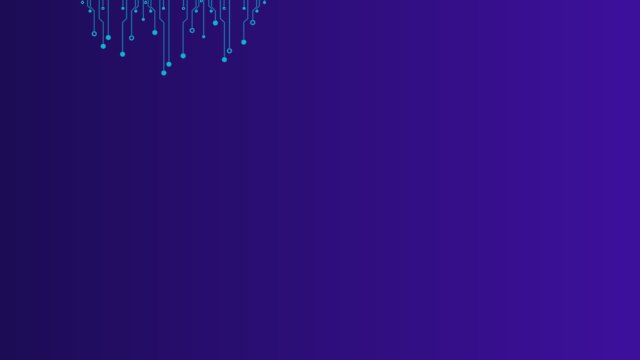
Give the GLSL for this background, as a WebGL 2 fragment shader.

```glsl
#version 300 es
precision highp float;

uniform vec2 u_resolution;
out vec4 outColor;

#define SPAN 768.0          // design units across the canvas
#define FIRST_CENTER 135.5  // axis of the leftmost circuit group
#define PERIOD 72.7         // distance between group axes
#define LINE_HALF 0.6
#define LINE_ALPHA 0.66
#define BIG_NODE 3.0
#define SMALL_NODE 1.8
#define RING_HALF 0.7
#define SOFTNESS 1.4        // edge width in output samples
#define LEFT_COLOR vec3(0.108, 0.047, 0.330)
#define RIGHT_COLOR vec3(0.240, 0.063, 0.612)
#define TRACE_COLOR vec3(0.06, 0.70, 0.82)

float segmentDistance(vec2 p, vec2 a, vec2 b) {
    vec2 ab = b - a;
    float t = clamp(dot(p - a, ab) / max(dot(ab, ab), 1e-4), 0.0, 1.0);
    return length(p - a - ab * t);
}

float coverage(float d, float edge) {
    return clamp(0.5 - d / edge, 0.0, 1.0);
}

// One wire from the top edge: lane x, sideways shift above the bend,
// bend height, end depth, and a filled or hollow end node.
float trace(vec2 p, float lane, float shift, float bend, float depth,
            float radius, bool hollow, float edge) {
    vec2 corner = vec2(lane + shift, bend - abs(shift));
    vec2 joint = vec2(lane, bend);
    float wire = segmentDistance(p, vec2(corner.x, -9.0), corner);
    wire = min(wire, segmentDistance(p, corner, joint));
    wire = min(wire, segmentDistance(p, joint, vec2(lane, max(bend, depth - radius))));
    float disc = length(p - vec2(lane, depth)) - radius;
    float cap = hollow ? abs(disc + RING_HALF) - RING_HALF : disc;
    float line = LINE_ALPHA * coverage(wire - LINE_HALF, edge);
    if (hollow) line *= 1.0 - coverage(disc, edge);
    return max(line, coverage(cap, edge));
}

// Three mirrored groups of wires with individual end depths.
float circuit(vec2 p, float edge) {
    float ink = 0.0;
    for (int group = 0; group < 3; group++) {
        vec2 q = p - vec2(FIRST_CENTER + PERIOD * float(group), 0.0);
        bool middle = group == 1;

        // Straight wire beside the axis
        float axisDepth = vec3(45.0, 77.0, 61.0)[group];
        ink = max(ink, trace(q, -5.5, 0.0, 0.0, axisDepth, BIG_NODE, group == 2, edge));

        for (int side = 0; side < 2; side++) {
            bool right = side == 1;
            vec2 m = vec2(right ? q.x : -q.x, q.y);
            float innerDepth = right ? vec3(65.0, 67.0, 50.5)[group]
                                     : vec3(55.5, 87.5, 71.5)[group];
            float outerDepth = right ? vec3(45.5, 36.5, 27.0)[group]
                                     : vec3(40.5, 39.0, 27.5)[group];

            // Long bent wires
            ink = max(ink, trace(m, 11.6, 4.8, 27.0, innerDepth, BIG_NODE, false, edge));
            ink = max(ink, trace(m, 22.4, 4.6, 13.0, outerDepth, BIG_NODE,
                                 right || group == 0, edge));

            // Short wires
            ink = max(ink, trace(m, 12.0, 0.0, 0.0, 10.0, SMALL_NODE, middle == right, edge));
            ink = max(ink, trace(m, 27.4, 3.0, 10.0, 13.3, SMALL_NODE, false, edge));

            // Border wires: drops between groups, stubs elsewhere
            bool drop = !middle && right == (group == 0);
            float edgeDepth = drop ? (right ? 23.3 : 44.0) : (middle && right ? 1.0 : 3.0);
            ink = max(ink, trace(m, middle ? 33.4 : 36.5, 0.0, 0.0, edgeDepth,
                                 SMALL_NODE, middle || (!drop && !right), edge));
        }
    }
    return ink;
}

void main() {
    float unit = SPAN / u_resolution.x;
    vec2 p = vec2(gl_FragCoord.x, u_resolution.y - gl_FragCoord.y) * unit;

    // Violet ramp, rising slightly faster on the dark side
    float x = gl_FragCoord.x / u_resolution.x;
    vec3 color = mix(LEFT_COLOR, RIGHT_COLOR, x + 0.12 * x * (1.0 - x));

    color = mix(color, TRACE_COLOR, circuit(p, unit * SOFTNESS));
    outColor = vec4(color, 1.0);
}
```
